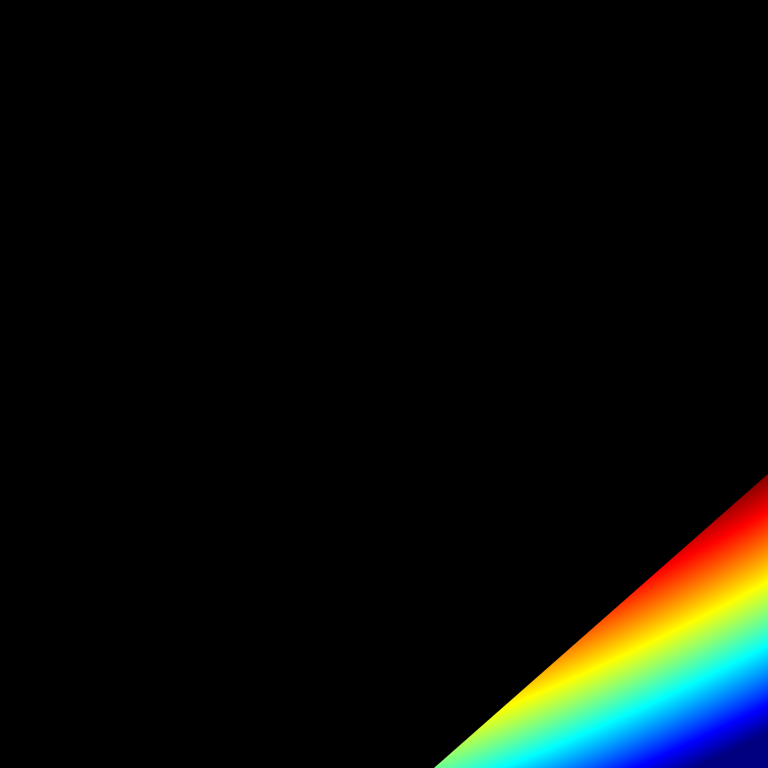
Reproduce this background procedurally as a Shadertoy shader.

```glsl
// Draws a rainbow heat-map wedge in the lower right corner of a black field.

const vec3 BACKGROUND = vec3(0.0);
const vec2 EDGE_START = vec2(0.565, 0.0);
const vec2 EDGE_END = vec2(1.0, 0.383);

// Spectrum from dark blue through cyan, yellow and red to dark red.
vec3 heatColor(float heat) {
    vec3 peaks = vec3(3.0, 2.0, 1.0);
    return clamp(1.5 - abs(4.0 * clamp(heat, 0.0, 1.0) - peaks), 0.0, 1.0);
}

// Signed distance to the line through a and b, positive on its right side.
float rightOfLine(vec2 p, vec2 a, vec2 b) {
    vec2 along = normalize(b - a);
    return dot(p - a, vec2(along.y, -along.x));
}

// Smooth quadratic surface; q is measured leftward and upward from the corner.
float heatField(vec2 q) {
    return -0.16 + q.x * (1.75 - 0.6 * q.x)
                 + q.y * (3.595 - 1.48 * q.y)
                 - 0.7 * q.x * q.y;
}

void mainImage(out vec4 fragColor, in vec2 fragCoord) {
    vec2 uv = fragCoord / iResolution.xy;
    float pixel = 1.0 / min(iResolution.x, iResolution.y);

    // Heat gradient around the lower right corner
    vec3 heat = heatColor(heatField(vec2(1.0 - uv.x, uv.y)));

    // Antialiased diagonal boundary
    float edge = rightOfLine(uv, EDGE_START, EDGE_END);
    float coverage = smoothstep(-0.7 * pixel, 0.7 * pixel, edge);

    fragColor = vec4(mix(BACKGROUND, heat, coverage), 1.0);
}
```
